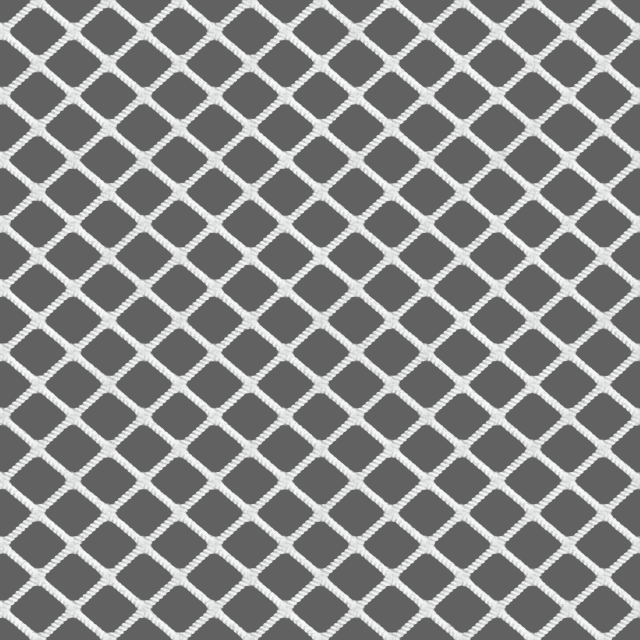
Reproduce this pattern procedurally as a Shadertoy shader.

```glsl
// Knotted white rope net over flat grey, nine diamonds across and ten down.
// Skewed coordinates put the knots on integers; two strand distances are
// blended into rounded knots, then shaded with twist ribs and fibre noise.

float hash(vec2 p) {
    return fract(sin(dot(p, vec2(127.1, 311.7))) * 43758.5453);
}

float noise(vec2 p) {
    vec2 i = floor(p), f = fract(p);
    f = f * f * (3.0 - 2.0 * f);
    return mix(mix(hash(i), hash(i + vec2(1, 0)), f.x),
               mix(hash(i + vec2(0, 1)), hash(i + vec2(1, 1)), f.x), f.y);
}

float smoothMin(float a, float b, float k) {
    float h = max(k - abs(a - b), 0.0) / k;
    return min(a, b) - 0.25 * k * h * h;
}

// Twist of a rope: 1 on a ridge, 0 in a groove
float twist(float along, float across, float slant) {
    return 0.5 + 0.5 * cos(6.2832 * (10.0 * along + slant * across));
}

void mainImage(out vec4 fragColor, in vec2 fragCoord) {
    // Skewed net space: falling strands at integer x, rising ones at integer y
    vec2 p = (fragCoord / iResolution.y - vec2(0.5013, 0.4995)) / vec2(0.1105, 0.1003);
    vec2 net = vec2(p.x + p.y, p.x - p.y);
    vec2 knot = floor(net + 0.5);
    vec2 off = net - knot;
    float pixel = 1.0 / (iResolution.y * 0.0743);

    float grain = noise(net * 28.0);
    float fuzz = noise(net * 19.0 + 40.0) - 0.5;

    // Falling strands are smooth and slightly bowed, rising ones ribbed
    float fall = off.x + 0.008 * sin(6.2832 * net.y);
    float rise = off.y;
    float fallRib = twist(net.y, fall, 5.0);
    float riseRib = twist(net.x, rise, -4.0);
    float fallDist = abs(fall) - 0.078 - 0.005 * fallRib;
    float riseDist = abs(rise) - 0.070 - 0.014 * riseRib;

    // Knots fill the upper and lower corners more than the side corners
    float fillet = off.x * off.y < 0.0 ? 0.19 : 0.11;
    float dist = smoothMin(fallDist, riseDist, fillet) + 0.014 * fuzz;

    // Grooves darken towards the shaded side of each strand
    float fallShade = 0.97 - 0.17 * (1.0 - fallRib) * (1.0 - smoothstep(-0.06, 0.04, fall));
    float riseShade = 0.97 - 0.20 * (1.0 - riseRib) * (1.0 - 0.5 * smoothstep(-0.04, 0.06, rise));
    float shade = mix(riseShade, fallShade, smoothstep(-0.03, 0.03, abs(rise) - abs(fall)));

    // Mottled knots, loose fibres, a darker rim and a faint tone per knot
    float knotMask = exp(-60.0 * dot(off, off));
    shade = mix(shade, 0.80 + 0.18 * grain, 0.8 * knotMask);
    shade -= 0.10 * smoothstep(0.55, 1.0, grain) + 0.09 * smoothstep(-0.035, 0.0, dist);
    shade += 0.02 * (hash(knot) - 0.5);

    float rope = 1.0 - smoothstep(-0.7 * pixel, 0.7 * pixel, dist);
    vec3 color = mix(vec3(0.38), shade * vec3(0.995, 1.0, 1.0), rope);
    fragColor = vec4(clamp(color, 0.0, 1.0), 1.0);
}
```
